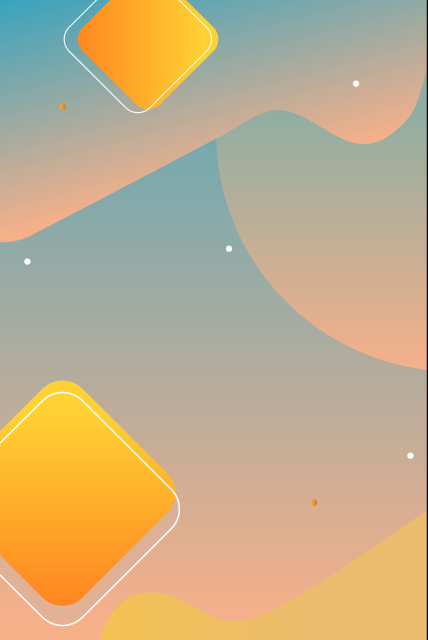
A Shadertoy shader for this background:

```glsl
// Draws a teal-to-peach backdrop with flowing waves, a large disc, rounded amber diamonds and small dots.

const vec3 TEAL   = vec3(0.22, 0.64, 0.74);
const vec3 MIST   = vec3(0.45, 0.66, 0.69);
const vec3 SAGE   = vec3(0.56, 0.68, 0.64);
const vec3 PEACH  = vec3(0.96, 0.69, 0.54);
const vec3 ROSE   = vec3(0.85, 0.70, 0.61);
const vec3 ORANGE = vec3(1.00, 0.53, 0.13);
const vec3 YELLOW = vec3(1.00, 0.82, 0.20);
const vec3 HONEY  = vec3(0.95, 0.76, 0.33);
const vec3 SAND   = vec3(0.92, 0.735, 0.43);

// Wave knots: x, height, slope
const vec3 UPPER_WAVE[8] = vec3[8](
    vec3(0.0, 0.932, 0.0),    vec3(0.074, 0.949, 0.52),
    vec3(0.518, 1.182, 0.53), vec3(0.650, 1.242, 0.0),
    vec3(0.752, 1.201, -0.6), vec3(0.850, 1.162, 0.0),
    vec3(0.957, 1.227, 1.2),  vec3(1.0, 1.354, 4.5));
const vec3 LOWER_WAVE[8] = vec3[8](
    vec3(0.230, -0.014, 5.0), vec3(0.254, 0.051, 1.6),
    vec3(0.293, 0.094, 0.8),  vec3(0.367, 0.111, 0.0),
    vec3(0.459, 0.074, -0.5), vec3(0.543, 0.045, 0.0),
    vec3(0.645, 0.074, 0.52), vec3(1.0, 0.305, 0.66));

const vec2 WHITE_DOTS[4] = vec2[4](
    vec2(0.832, 1.304), vec2(0.064, 0.887), vec2(0.535, 0.917), vec2(0.959, 0.432));
const vec2 AMBER_DOTS[2] = vec2[2](vec2(0.147, 1.250), vec2(0.734, 0.322));

// Smooth coverage of the region where d is negative
float fill(float d) {
    float width = max(length(vec2(dFdx(d), dFdy(d))), 1e-5);
    return clamp(0.5 - d / width, 0.0, 1.0);
}

// Coverage of a line along d = 0; pixel is the size of one pixel
float stroke(float d, float halfWidth, float pixel) {
    return clamp(0.5 + (halfWidth - abs(d)) / pixel, 0.0, 1.0);
}

// Position between two levels, from 0 to 1
float ramp(float from, float to, float x) {
    return clamp((x - from) / (to - from), 0.0, 1.0);
}

// Height of a cubic curve through the knots
float waveHeight(vec3 knots[8], float x) {
    float height = knots[0].y;
    for (int i = 0; i < 7; i++) {
        vec3 a = knots[i], b = knots[i + 1];
        if (x < a.x) break;
        float span = b.x - a.x;
        float t = clamp((x - a.x) / span, 0.0, 1.0);
        float s = 1.0 - t;
        height = a.y * s * s * (1.0 + 2.0 * t) + b.y * t * t * (3.0 - 2.0 * t)
               + span * t * s * (a.z * s - b.z * t);
    }
    return height;
}

// Signed distance to a rounded diamond; reach runs from centre to tip
float diamond(vec2 p, float reach, float radius) {
    vec2 turned = vec2(p.x + p.y, p.y - p.x) * 0.70711;
    vec2 q = abs(turned) - (reach - radius) * 0.70711;
    return length(max(q, 0.0)) + min(max(q.x, q.y), 0.0) - radius;
}

void mainImage(out vec4 fragColor, in vec2 fragCoord) {
    // Canvas is 1 wide and 1.5 high
    vec2 p = fragCoord / iResolution.xy * vec2(1.0, 1.5);
    float pixel = 1.0 / iResolution.x;

    // Backdrop and disc
    vec3 color = mix(PEACH, MIST, ramp(0.055, 1.1875, p.y));
    vec3 discColor = mix(SAGE, PEACH, ramp(1.246, 0.64, p.y));
    color = mix(color, discColor, fill(length(p - vec2(1.064, 1.188)) - 0.559));

    // Waves
    vec3 upperColor = mix(TEAL, PEACH, ramp(0.0, 0.557, 1.5 - p.y + 0.264 * p.x));
    color = mix(color, upperColor, fill(waveHeight(UPPER_WAVE, p.x) - p.y));
    vec3 lowerColor = mix(HONEY, SAND, ramp(0.25, 0.75, p.x));
    color = mix(color, lowerColor, fill(p.y - waveHeight(LOWER_WAVE, p.x)));

    // Upper diamond and its outline
    vec2 q = p - vec2(0.346, 1.408);
    vec3 amber = mix(ORANGE, YELLOW, ramp(-0.164, 0.13, q.x));
    color = mix(color, amber, fill(diamond(q, 0.164, 0.04)));
    float outline = diamond(p - vec2(0.322, 1.408), 0.172, 0.04);
    color = mix(color, vec3(1.0), 0.9 * stroke(outline, 0.0014, pixel));

    // Lower diamond over a faint shade, with its outline
    q = p - vec2(0.146, 0.344);
    outline = diamond(p - vec2(0.146, 0.307), 0.273, 0.066);
    color = mix(color, ROSE, 0.6 * fill(outline));
    amber = mix(ORANGE, YELLOW, ramp(-0.25, 0.19, q.y));
    color = mix(color, amber, fill(diamond(q, 0.264, 0.066)));
    color = mix(color, vec3(1.0), stroke(outline, 0.0018, pixel));

    // Scattered dots
    for (int i = 0; i < 4; i++)
        color = mix(color, vec3(1.0), fill(length(p - WHITE_DOTS[i]) - 0.0073));
    for (int i = 0; i < 2; i++) {
        vec2 d = p - AMBER_DOTS[i];
        vec3 dotColor = mix(vec3(0.96, 0.66, 0.20), vec3(0.82, 0.50, 0.18), ramp(-0.006, 0.006, d.x));
        color = mix(color, dotColor, fill(length(d) - 0.0075));
    }

    // Thin dark border on the right
    color = mix(color, vec3(0.03), fill(0.9971 - p.x));
    fragColor = vec4(color, 1.0);
}
```
